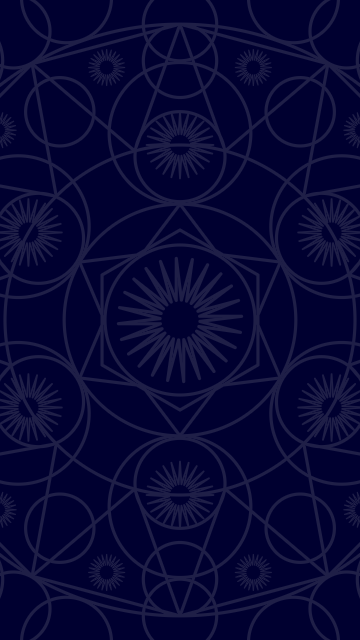
Write a Shadertoy shader that draws this background.

```glsl
const float PI = 3.14159265;

// Folds the plane into one mirrored wedge of an n-fold rosette, axis along +y
vec2 foldWedge(vec2 p, float n) {
    float angle = abs(mod(atan(p.x, p.y) + PI / n, 2.0 * PI / n) - PI / n);
    return length(p) * vec2(sin(angle), cos(angle));
}

vec2 polar(float radius, float degrees) {
    return radius * vec2(sin(radians(degrees)), cos(radians(degrees)));
}

float segment(vec2 p, vec2 a, vec2 b) {
    vec2 ab = b - a;
    return length(p - a - ab * clamp(dot(p - a, ab) / dot(ab, ab), 0.0, 1.0));
}

float ring(vec2 p, vec2 center, float radius) {
    return abs(length(p - center) - radius);
}

// Distance to the outline of an n-pointed star
float star(vec2 p, float n, float tip, float valley) {
    return segment(foldWedge(p, n), vec2(0.0, tip), polar(valley, 180.0 / n));
}

void mainImage(out vec4 fragColor, in vec2 fragCoord) {
    // The canvas is 768 units tall, centered on the rosette
    float pixel = 768.0 / iResolution.y;
    vec2 p = (fragCoord - 0.5 * iResolution.xy) * pixel;
    vec2 q = foldWedge(p, 6.0);
    vec2 origin = vec2(0.0);

    // Concentric rings
    float d = ring(p, origin, 90.0);
    d = min(d, ring(p, origin, 139.0));
    d = min(d, ring(p, origin, 210.0));
    d = min(d, ring(p, origin, 355.0));

    // Nested polygons and stars
    d = min(d, star(p, 6.0, 108.0, 93.5));
    d = min(d, star(p, 6.0, 139.0, 91.0));
    d = min(d, star(p, 12.0, 355.0, 210.0));
    d = min(d, star(p, 12.0, 355.0, 342.9));

    // Satellite rings
    d = min(d, ring(q, vec2(0.0, 196.0), 54.0));
    d = min(d, ring(q, vec2(0.0, 224.0), 85.0));
    d = min(d, ring(q, vec2(0.0, 311.0), 44.0));
    d = min(d, ring(q, vec2(0.0, 355.0), 44.0));
    d = min(d, ring(q, polar(288.5, 30.0), 41.0));
    d = min(d, ring(q, polar(400.0, 30.0), 44.0));
    d = min(d, ring(q, polar(410.0, 19.4), 54.0));

    // Central sunburst, slightly turned
    float turn = 0.06;
    vec2 turned = mat2(cos(turn), -sin(turn), sin(turn), cos(turn)) * p;
    d = min(d, star(turned, 24.0, 74.0, 24.0)) - 1.9;

    // Smaller sunbursts with finer strokes
    d = min(d, star(q - vec2(0.0, 210.0), 24.0, 40.0, 13.0) - 1.1);
    d = min(d, star(q - polar(315.5, 16.2), 24.0, 21.5, 9.0) - 0.7);

    vec3 night = vec3(0.0, 0.0, 0.19);
    vec3 slate = vec3(0.12, 0.12, 0.28);
    float coverage = clamp(0.5 - d / pixel, 0.0, 1.0);
    fragColor = vec4(mix(night, slate, coverage), 1.0);
}
```
